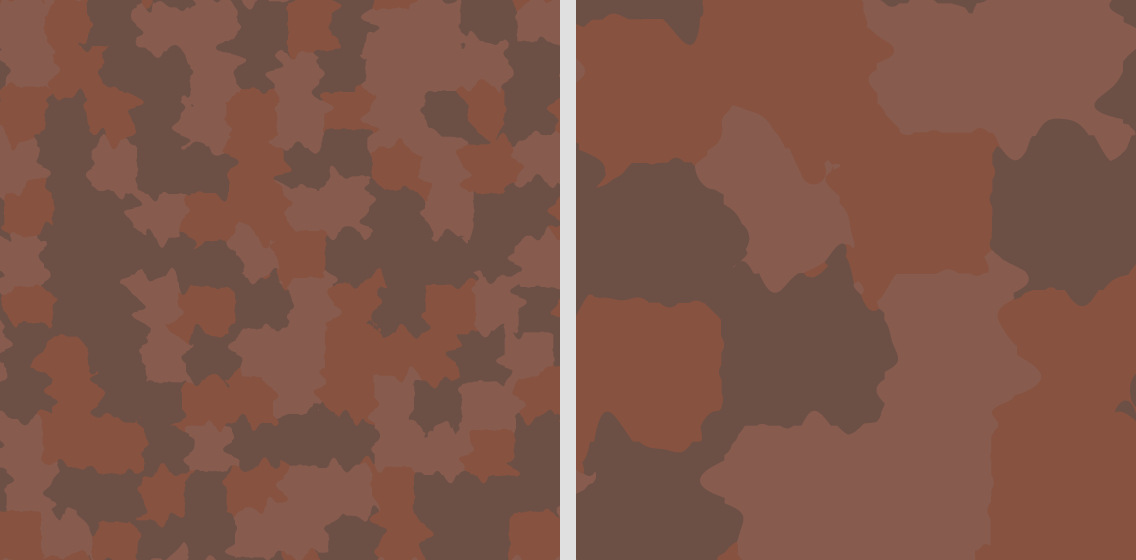
Left: the whole. Right: its middle third, enlarged.
A Shadertoy shader for this pattern:

```glsl
#define CELLS 12
#define JITTER 0.5
#define WOBBLE 0.17
#define FLATNESS 0.2
#define SEED 31
#define SAMPLES 3
#define DARK_SHARE 0.425
#define ROSE_SHARE 0.31
#define DARK_BROWN vec3(0.427, 0.312, 0.270)
#define ROSE_BROWN vec3(0.530, 0.356, 0.303)
#define RUST vec3(0.530, 0.322, 0.250)

vec2 hash2(vec2 p) {
    vec3 q = fract(vec3(p.xyx) * vec3(0.1031, 0.1030, 0.0973));
    q += dot(q, q.yzx + 33.33);
    return fract((q.xx + q.yz) * q.zy);
}

// Cubing modulo 149 is a permutation, so the ranks spread evenly over 0..1
float cellRank(ivec2 cell) {
    ivec2 c = (cell + 2 * CELLS) % CELLS;
    int k = (c.x + CELLS * c.y + SEED) % 149;
    k = (k * k * k + 57) % 149;
    k = (k * k * k + 23) % 149;
    k = (k * k * k) % 149;
    return (float(k) + 0.5) / 149.0;
}

// Layered sines with a dead zone: straight runs between rounded bumps
float bumps(float along, float across, float phase) {
    float s = sin(8.7 * along + 1.6 * sin(1.9 * across + phase) + phase);
    s *= 0.6 + 0.6 * sin(2.9 * along + 1.3 * across + 2.0 * phase);
    s += 0.3 * sin(17.0 * along + 2.1 * across + phase);
    return sign(s) * max(abs(s) - FLATNESS, 0.0);
}

// Nearest cell centre by the larger axis distance: square and 45 degree edges
ivec2 nearestCell(vec2 p) {
    vec2 base = floor(p);
    vec2 nearest = base;
    float best = 1e3;
    for (int y = -1; y <= 1; y++)
    for (int x = -1; x <= 1; x++) {
        vec2 cell = base + vec2(x, y);
        vec2 centre = cell + 0.5 + JITTER * (hash2(cell + float(SEED)) - 0.5);
        vec2 d = abs(p - centre);
        float reach = max(d.x, d.y) + 0.02 * min(d.x, d.y);
        if (reach < best) {
            best = reach;
            nearest = cell;
        }
    }
    return ivec2(nearest);
}

vec3 patchColour(vec2 uv) {
    vec2 p = uv * float(CELLS);
    p += WOBBLE * vec2(bumps(p.y, p.x, 0.7), bumps(p.x, p.y, 4.1));
    float rank = cellRank(nearestCell(p));
    if (rank < DARK_SHARE) return DARK_BROWN;
    return rank < DARK_SHARE + ROSE_SHARE ? ROSE_BROWN : RUST;
}

void mainImage(out vec4 fragColor, in vec2 fragCoord) {
    // Average a small grid of samples to smooth the edges
    vec3 sum = vec3(0.0);
    for (int j = 0; j < SAMPLES; j++)
    for (int i = 0; i < SAMPLES; i++) {
        vec2 offset = (vec2(i, j) + 0.5) / float(SAMPLES) - 0.5;
        sum += patchColour((fragCoord + offset) / iResolution.y);
    }
    fragColor = vec4(sum / float(SAMPLES * SAMPLES), 1.0);
}
```
